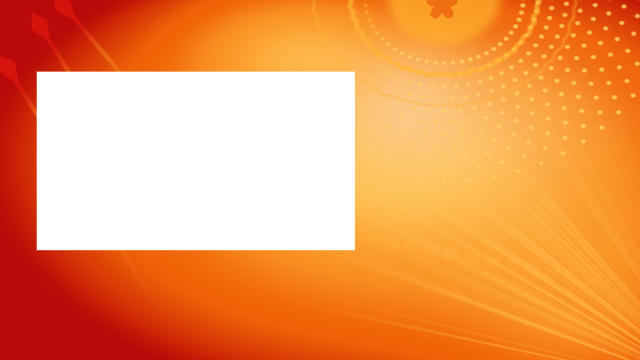
Give the GLSL for this background, as a WebGL 2 fragment shader.

```glsl
#version 300 es
precision highp float;

uniform vec2 u_resolution;
out vec4 outColor;

// Lengths are in canvas heights, origin at the lower left.
const float TAU = 6.2831853;
const vec3 DEEP_RED = vec3(0.72, 0.04, 0.03);
const vec3 RUST = vec3(0.84, 0.21, 0.02);
const vec3 ORANGE = vec3(0.94, 0.39, 0.03);
const vec3 AMBER = vec3(0.98, 0.58, 0.14);
const vec3 GOLD = vec3(1.00, 0.76, 0.33);
const vec3 PEACH = vec3(0.98, 0.80, 0.60);
const vec3 SPEAR_RED = vec3(0.86, 0.08, 0.05);

const vec2 GLOW_CENTER = vec2(1.09, 0.56);
const vec2 GLOW_UPPER = vec2(1.11, 0.58);
const vec2 GLOW_LOWER = vec2(1.11, 0.67);
const vec2 PANEL_MIN = vec2(0.102, 0.305);
const vec2 PANEL_MAX = vec2(0.986, 0.801);
const vec2 MEDAL_CENTER = vec2(1.234, 1.005);
const float MEDAL_SQUASH = 0.82;
const float DOT_COLUMNS = 56.0;
const float DOT_ROW = 0.04;
const vec2 RAY_POLE = vec2(1.99, -0.09);

float hash(float n) {
    return fract(sin(n * 127.1) * 43758.5453);
}

float noise(float x) {
    float f = fract(x);
    return mix(hash(floor(x)), hash(floor(x) + 1.0), f * f * (3.0 - 2.0 * f));
}

// Soft elliptical spot, 1 at its center
float spot(vec2 p, vec2 center, vec2 radius) {
    vec2 d = (p - center) / radius;
    return exp(-dot(d, d));
}

float fill(float dist, float blur) {
    return 1.0 - smoothstep(-blur, blur, dist);
}

vec3 background(vec2 p) {
    vec2 d = p - GLOW_CENTER;
    float t = length(d / (d.y > 0.0 ? GLOW_UPPER : GLOW_LOWER));
    t -= 0.33 * spot(p, vec2(0.80, 0.89), vec2(0.30, 0.16));
    t -= 0.38 * spot(p, vec2(1.70, 0.02), vec2(0.40));
    vec3 color = mix(GOLD, AMBER, smoothstep(0.10, 0.48, t));
    color = mix(color, ORANGE, smoothstep(0.42, 0.72, t));
    color = mix(color, RUST, smoothstep(0.72, 0.92, t));
    color = mix(color, DEEP_RED, smoothstep(0.87, 1.03, t));
    color = mix(color, PEACH, 0.75 * spot(p, vec2(1.14, 0.70), vec2(0.20, 0.17)));
    return mix(color, PEACH, 0.28 * spot(p, vec2(1.42, 0.66), vec2(0.26, 0.20)));
}

// Diamond head on a shaft that fades along its length
vec3 spear(vec3 color, vec2 p, vec2 tip, vec2 dir, float reach, float px) {
    vec2 d = p - tip;
    float along = dot(d, dir);
    float across = abs(dot(d, vec2(-dir.y, dir.x)));
    float shaft = fill(across - 0.006, px) * smoothstep(0.07, 0.10, along);
    shaft *= 1.0 - smoothstep(0.2 * reach, reach, along);
    color = mix(color, mix(SPEAR_RED, AMBER, smoothstep(0.10, 0.24, along)), 0.7 * shaft);
    float width = 0.025 * min(along / 0.04, (0.10 - along) / 0.06);
    return mix(color, SPEAR_RED, 0.85 * fill(across - width, px));
}

vec3 rays(vec3 color, vec2 p) {
    vec2 d = p - RAY_POLE;
    float angle = atan(d.y, -d.x);
    float beam = 0.6 * noise(angle * 34.0) + 0.4 * noise(angle * 95.0);
    float fan = smoothstep(0.08, 0.25, angle) * (1.0 - smoothstep(0.60, 1.25, angle));
    float reach = 1.0 - smoothstep(0.45, 1.25, length(d));
    color = mix(color, GOLD, 0.65 * smoothstep(0.35, 0.85, beam) * fan * reach);

    // Faint dashed band across the rays
    float bandY = p.y - 0.34 + 0.19 * (p.x - 1.02);
    float dash = smoothstep(0.15, 0.3, fract(p.x * 18.0)) * fill(abs(bandY) - 0.015, 0.006);
    return mix(color, GOLD, 0.18 * dash * spot(p, vec2(1.28, 0.29), vec2(0.25)));
}

vec3 medallion(vec3 color, vec2 p, float px) {
    vec2 q = (p - MEDAL_CENTER) / vec2(1.0, MEDAL_SQUASH);
    float r = length(q);
    float angle = atan(q.y, q.x);

    // Staggered dots, larger toward the upper right
    float row = floor(r / DOT_ROW);
    float column = angle * DOT_COLUMNS / TAU + 0.5 * mod(row, 2.0);
    vec2 cell = vec2(fract(column), fract(r / DOT_ROW)) - 0.5;
    cell *= vec2(r * TAU / DOT_COLUMNS, DOT_ROW);
    float size = mix(0.0035, 0.0070, clamp((p.x + p.y - 1.4) / 0.9, 0.0, 1.0));
    float dots = fill(length(cell) - size, px) * step(4.5, row) * step(row, 15.5);
    color = mix(color, vec3(1.0, 0.82, 0.38), 0.8 * dots * smoothstep(0.92, 1.15, p.x));

    // Wavy rings, glowing disc and star
    float wave = 0.0025 * sin(angle * 44.0) + 0.0015 * sin(angle * 19.0);
    float rings = 0.75 * fill(abs(r - 0.260 + wave) - 0.007, 2.0 * px);
    rings += 0.45 * fill(abs(r - 0.363 + wave) - 0.004, 2.0 * px);
    color = mix(color, vec3(1.0, 0.70, 0.20), rings);
    color = mix(color, vec3(1.0, 0.70, 0.18), 0.7 * fill(r - 0.155, 0.025));
    vec2 s = p - vec2(1.228, 0.988);
    float sector = abs(mod(atan(s.x, s.y) + TAU / 10.0, TAU / 5.0) - TAU / 10.0);
    float star = length(s) * cos(TAU / 10.0 - sector - 0.30) - 0.045 * cos(TAU / 10.0 - 0.30);
    star = max(star, length(s) - mix(0.055, 0.022, sector * 10.0 / TAU));
    return mix(color, vec3(0.93, 0.40, 0.06), 0.85 * fill(star, px));
}

void main() {
    vec2 p = gl_FragCoord.xy / u_resolution.y;
    float px = 1.0 / u_resolution.y;
    vec3 color = rays(background(p), p);
    color = medallion(color, p, px);
    color = spear(color, p, vec2(0.148, 1.018), vec2(0.645, -0.764), 0.45, px);
    color = spear(color, p, vec2(0.088, 0.965), vec2(0.53, -0.848), 0.45, px);
    color = spear(color, p, vec2(0.000, 0.847), vec2(0.53, -0.848), 0.90, px);
    vec2 edge = abs(p - 0.5 * (PANEL_MIN + PANEL_MAX)) - 0.5 * (PANEL_MAX - PANEL_MIN);
    color = mix(color, vec3(1.0), fill(max(edge.x, edge.y), 0.7 * px));
    outColor = vec4(color, 1.0);
}
```
